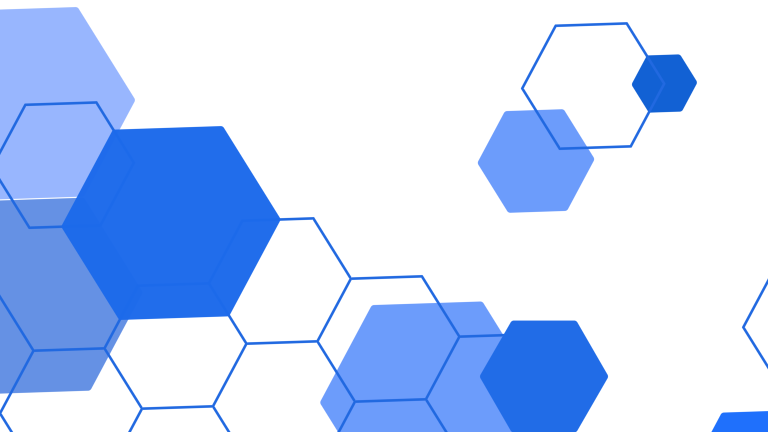
Give the GLSL for this background, as a WebGL 1 fragment shader.

```glsl
precision highp float;

uniform vec2 u_resolution;

const float TILT = 0.033;
const float CELL_RADIUS = 0.1644;
const vec2 LATTICE_ORIGIN = vec2(0.1644, 0.0486);
const float LINE_HALF_WIDTH = 0.003;
const float CORNER = 0.009;

const vec3 WHITE = vec3(1.0);
const vec3 PALE_BLUE = vec3(0.595, 0.715, 0.995);
const vec3 DUSTY_BLUE = vec3(0.395, 0.57, 0.895);
const vec3 SKY_BLUE = vec3(0.425, 0.61, 0.985);
const vec3 ROYAL_BLUE = vec3(0.11, 0.415, 0.92);
const vec3 STEEL_BLUE = vec3(0.13, 0.425, 0.905);
const vec3 DEEP_BLUE = vec3(0.07, 0.38, 0.83);
const vec3 BRIGHT_BLUE = vec3(0.12, 0.44, 0.99);
const vec3 LINE_BLUE = vec3(0.13, 0.41, 0.88);

vec2 rotate(vec2 p, float angle) {
  float c = cos(angle);
  float s = sin(angle);
  return vec2(c * p.x - s * p.y, s * p.x + c * p.y);
}

// Signed distance to a flat-topped hexagon with the given circumradius
float hexagon(vec2 p, float radius) {
  const vec3 k = vec3(-0.866025, 0.5, 0.57735);
  float apothem = radius * -k.x;
  p = abs(p);
  p -= 2.0 * min(dot(k.xy, p), 0.0) * k.xy;
  p -= vec2(clamp(p.x, -k.z * apothem, k.z * apothem), apothem);
  return length(p) * sign(p.y);
}

float roundedHexagon(vec2 p, float radius, float corner) {
  return hexagon(p, radius - corner * 1.1547) - corner;
}

float coverage(float d, float pixel) {
  return 1.0 - smoothstep(-0.7 * pixel, 0.7 * pixel, d);
}

vec3 fillHexagon(vec3 base, vec3 tint, vec2 p, vec2 center, float radius,
                 float tilt, float opacity, float pixel) {
  float d = roundedHexagon(rotate(p - center, -tilt), radius, CORNER);
  return mix(base, tint, opacity * coverage(d, pixel));
}

// Distance to the outline of one cell of a hexagonal lattice
float cellOutline(vec2 p, float column, float row, float radius) {
  vec2 center = radius * vec2(1.5 * column, -1.73205 * (0.5 * column + row));
  return abs(hexagon(p - center, radius));
}

float honeycomb(vec2 p, float radius) {
  float d = 10.0;
  // Connected chain, with a second cell below each odd column
  for (int i = -1; i <= 4; i++) {
    float column = float(i);
    float row = -clamp(column, 0.0, 2.0);
    d = min(d, cellOutline(p, column, row, radius));
    if (mod(column, 2.0) > 0.5) {
      d = min(d, cellOutline(p, column, row + 1.0, radius));
    }
  }
  // Detached cells
  d = min(d, cellOutline(p, 0.0, -2.0, radius));
  d = min(d, cellOutline(p, 5.0, -5.0, radius));
  return min(d, cellOutline(p, 7.0, -4.0, radius));
}

void main() {
  vec2 p = gl_FragCoord.xy / u_resolution.y;
  float pixel = 1.0 / u_resolution.y;
  vec3 color = WHITE;

  // Tiles behind the lines
  color = fillHexagon(color, PALE_BLUE, p, vec2(0.0602, 0.7602), 0.2535, TILT, 1.0, pixel);
  color = fillHexagon(color, DUSTY_BLUE, p, vec2(0.0727, 0.3148), 0.258, TILT, 1.0, pixel);
  color = fillHexagon(color, SKY_BLUE, p, vec2(0.996, 0.0764), 0.256, TILT, 1.0, pixel);
  color = fillHexagon(color, SKY_BLUE, p, vec2(1.2407, 0.6273), 0.136, TILT, 1.0, pixel);
  color = fillHexagon(color, DEEP_BLUE, p, vec2(1.538, 0.8067), 0.0765, TILT, 1.0, pixel);
  color = fillHexagon(color, BRIGHT_BLUE, p, vec2(1.7447, -0.074), 0.14, TILT, 1.0, pixel);

  // Thin lattice lines
  float outline = honeycomb(rotate(p - LATTICE_ORIGIN, -TILT), CELL_RADIUS);
  color = mix(color, LINE_BLUE, coverage(outline - LINE_HALF_WIDTH, pixel));

  // Tiles in front; the large one lets the lines show faintly
  color = fillHexagon(color, ROYAL_BLUE, p, vec2(0.3958, 0.4838), 0.2545, TILT, 0.98, pixel);
  color = fillHexagon(color, STEEL_BLUE, p, vec2(1.2593, 0.1285), 0.1495, 0.0, 1.0, pixel);

  gl_FragColor = vec4(color, 1.0);
}
```
